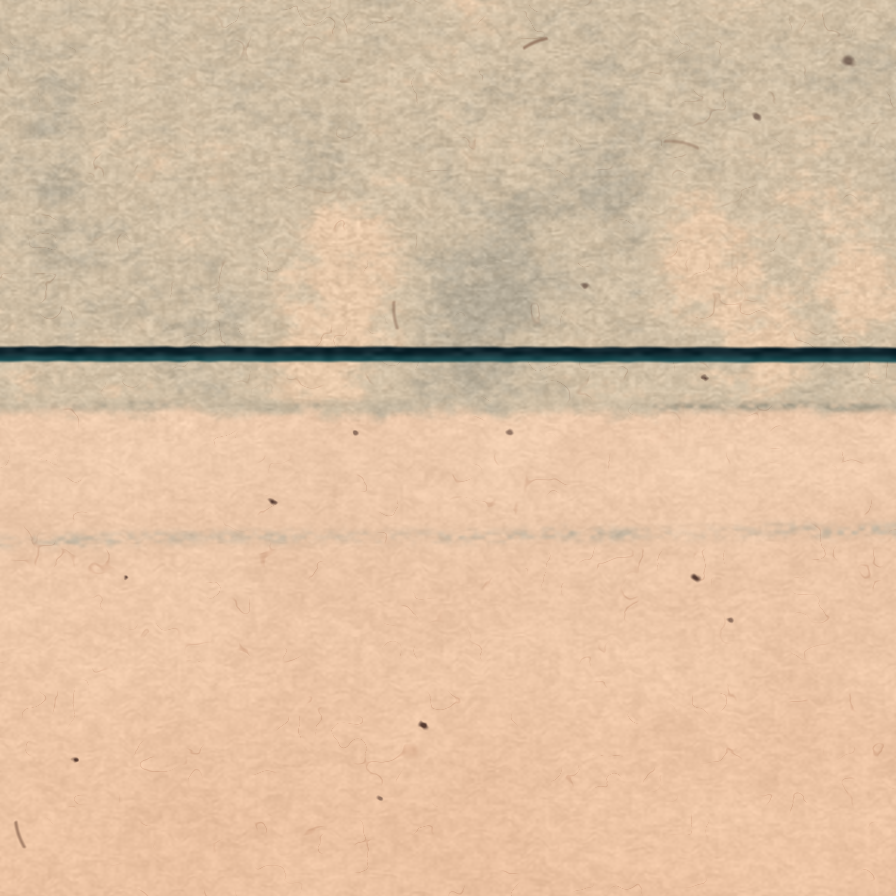
This texture is drawn by a WebGL 2 fragment shader. Its source:

```glsl
#version 300 es
precision highp float;
// Aged paper: a mottled grey band over peach stock, crossed by one dark teal rule.
uniform vec2 u_resolution;
out vec4 fragColor;

float hash(vec2 p) {
    vec3 q = fract(p.xyx * vec3(0.1031, 0.103, 0.0973));
    q += dot(q, q.yzx + 33.33);
    return fract((q.x + q.y) * q.z);
}

float noise(vec2 p) {
    vec2 i = floor(p), f = fract(p);
    f = f * f * (3.0 - 2.0 * f);
    return mix(mix(hash(i), hash(i + vec2(1, 0)), f.x),
               mix(hash(i + vec2(0, 1)), hash(i + vec2(1, 1)), f.x), f.y);
}

float fbm(vec2 p) {
    float sum = 0.0, amp = 0.5;
    for (int i = 0; i < 4; i++) {
        sum += amp * noise(p);
        p = mat2(1.6, 1.2, -1.2, 1.6) * p + 17.3;
        amp *= 0.5;
    }
    return sum / 0.9375;
}

// Soft stains as x, y, radius, strength: positive is peach, negative is grey.
const vec4 stains[12] = vec4[12](
    vec4(0.365, 0.650, 0.085, 1.0), vec4(0.415, 0.725, 0.05, 0.7),
    vec4(0.845, 0.640, 0.070, 0.9), vec4(0.970, 0.690, 0.075, 0.9),
    vec4(0.795, 0.720, 0.050, 0.8), vec4(0.360, 0.580, 0.060, 0.6),
    vec4(0.845, 0.578, 0.050, 0.8), vec4(0.065, 0.875, 0.070, -0.6),
    vec4(0.085, 0.760, 0.070, -0.6), vec4(0.690, 0.765, 0.090, -0.7),
    vec4(0.545, 0.685, 0.095, -0.7), vec4(0.530, 0.575, 0.080, -0.7));

// Dark flecks as x, y, radius.
const vec3 flecks[13] = vec3[13](
    vec3(0.947, 0.932, 0.010), vec3(0.845, 0.870, 0.0065), vec3(0.787, 0.578, 0.005),
    vec3(0.304, 0.440, 0.006), vec3(0.777, 0.355, 0.007), vec3(0.473, 0.190, 0.007),
    vec3(0.084, 0.152, 0.0045), vec3(0.141, 0.356, 0.0045), vec3(0.424, 0.109, 0.0045),
    vec3(0.569, 0.517, 0.006), vec3(0.653, 0.681, 0.006), vec3(0.815, 0.308, 0.0045),
    vec3(0.397, 0.517, 0.0045));

// Single bent stroke of given half length and angle.
float stroke(vec2 p, float len, float a) {
    p = mat2(cos(a), -sin(a), sin(a), cos(a)) * p;
    p.y += 7.0 * p.x * p.x;
    return smoothstep(0.0035, 0.0, length(vec2(max(abs(p.x) - len, 0.0), p.y)));
}

void main() {
    vec2 uv = gl_FragCoord.xy / u_resolution;
    float cloud = fbm(uv * vec2(9.0, 12.0) + 4.0);
    float mottle = fbm(uv * vec2(38.0, 55.0));
    float speckle = noise(uv * vec2(130.0, 190.0) + 40.0);

    // Peach stock, a little redder toward the bottom
    vec3 peach = mix(vec3(0.925, 0.765, 0.638), vec3(0.930, 0.792, 0.675), smoothstep(0.0, 0.55, uv.y));
    peach += vec3(0.03, 0.04, 0.04) * (cloud - 0.5) + 0.04 * (mottle - 0.5);

    // Grey wash with warm and cool stains
    float warmth = 0.0;
    vec2 bent = uv + 0.09 * (vec2(cloud, fbm(uv * 11.0 + 31.0)) - 0.5);
    for (int i = 0; i < 12; i++) {
        vec2 d = (bent - stains[i].xy) / stains[i].z;
        warmth += stains[i].w * exp(-1.4 * dot(d, d));
    }
    float tone = warmth + 1.1 * (cloud - 0.5) + 1.3 * (mottle - 0.5) + 0.35 * (speckle - 0.5);
    vec3 grey = mix(vec3(0.820, 0.750, 0.648), vec3(0.710, 0.670, 0.595), smoothstep(0.1, -1.1, tone));
    grey = mix(grey, vec3(0.905, 0.785, 0.665), smoothstep(0.1, 1.0, tone));
    float edge = 0.541 + 0.010 * (noise(vec2(uv.x * 14.0, 2.0)) - 0.5) + 0.025 * (mottle - 0.5);
    vec3 col = mix(peach, grey, smoothstep(-0.010, 0.010, uv.y - edge));

    // Broken creases along the wash edge and across the peach
    float wobble = 0.004 * (noise(vec2(uv.x * 16.0, 8.0)) - 0.5);
    float crumbs = smoothstep(0.25, 0.8, 0.5 * speckle + 0.5 * mottle);
    float crease = exp(-pow((uv.y - 0.397 - 0.012 * uv.x - wobble) / 0.008, 2.0));
    col = mix(col, vec3(0.75, 0.70, 0.62), crease * (0.1 + 0.95 * crumbs) * (0.4 + 0.6 * noise(vec2(uv.x * 12.0, 3.0))));
    float rim = exp(-pow((uv.y - 0.547 - wobble) / 0.006, 2.0));
    col = mix(col, vec3(0.68, 0.64, 0.56), rim * (0.2 + crumbs) * noise(vec2(uv.x * 13.0, 5.0)));

    // Paper grain in tangled directions, stronger in the wash
    vec2 tangled = uv + 0.012 * (vec2(mottle, noise(uv * 60.0)) - 0.5);
    float grain = noise(tangled * vec2(130.0, 240.0)) + 0.6 * noise(uv * vec2(290.0, 330.0) + 9.0) - 0.8;
    float weave = noise(uv * vec2(45.0, 270.0)) + noise(uv * vec2(270.0, 45.0)) - 1.0;
    col += (grain * 0.085 + weave * 0.022) * mix(0.5, 0.95, smoothstep(0.5, 0.6, uv.y));

    // Scattered thin threads where a warped noise crosses its middle value
    float threads = smoothstep(0.035, 0.0, abs(noise(tangled * 55.0 + 70.0) - 0.5));
    threads *= smoothstep(0.66, 0.85, noise(uv * 37.0 + 20.0));
    col -= vec3(0.05, 0.07, 0.07) * threads;
    float marks = stroke(uv - vec2(0.597, 0.953), 0.013, 0.4) + 0.6 * stroke(uv - vec2(0.761, 0.841), 0.018, -0.2)
        + 0.7 * stroke(uv - vec2(0.440, 0.648), 0.014, 1.7) + stroke(uv - vec2(0.021, 0.068), 0.014, 1.9);
    col = mix(col, vec3(0.52, 0.38, 0.30), 0.65 * min(marks, 1.0));

    // Flecks with ragged, soft outlines
    for (int i = 0; i < 13; i++) {
        vec2 d = uv - flecks[i].xy;
        float r = length(vec2(d.x + 0.3 * d.y, d.y * 1.2)) + 0.003 * (noise(uv * 230.0) - 0.5);
        float ink = smoothstep(flecks[i].z, flecks[i].z * 0.15, r);
        col = mix(col, vec3(0.27, 0.17, 0.14), ink * (i < 2 || i > 7 ? 0.55 : 0.9));
    }

    // Teal rule, darkest along its upper half
    float ry = uv.y - 0.6050 + 0.001 * uv.x + 0.001 * (noise(vec2(uv.x * 60.0, 1.0)) - 0.5);
    vec3 ink = mix(vec3(0.12, 0.31, 0.33), vec3(0.06, 0.14, 0.17), smoothstep(-0.007, 0.003, ry));
    ink += 0.08 * (noise(uv * vec2(90.0, 200.0)) - 0.5);
    col = mix(col, ink, smoothstep(0.0105, 0.0060, abs(ry)));

    fragColor = vec4(clamp(col, 0.0, 1.0), 1.0);
}
```
